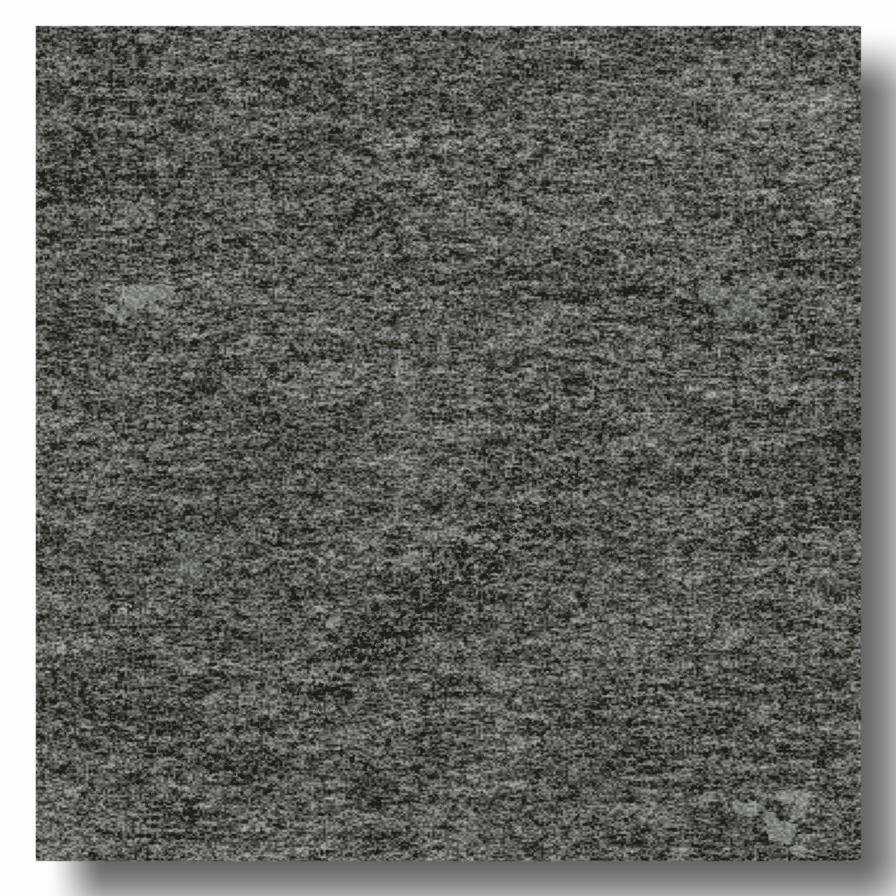
Give the GLSL for this texture, as a WebGL 2 fragment shader.

```glsl
#version 300 es
precision highp float;
// A dark brushed stone slab with pits and pale scuffs, casting a soft shadow on white.
uniform vec2 u_resolution;
out vec4 fragColor;

#define SLAB_MIN vec2(0.040, 0.039)
#define SLAB_MAX vec2(0.961, 0.971)
#define BASE_TONE 0.358
#define STREAK_GAIN 0.27
#define GRAIN_GAIN 0.40
#define BAND_GAIN 0.15
#define PIT_CELLS vec2(105.0, 125.0)
#define PIT_DEPTH 0.17
#define VEIN_START vec2(0.19, 0.09)
#define VEIN_END vec2(0.64, 0.47)
#define SCUFF_COLOR vec3(0.55, 0.57, 0.54)
#define SHADOW_STRENGTH 0.60

float hash(vec2 p) {
    vec3 q = fract(p.xyx * vec3(0.1031, 0.1030, 0.0973));
    q += dot(q, q.yzx + 33.33);
    return fract((q.x + q.y) * q.z);
}

float valueNoise(vec2 p) {
    vec2 cell = floor(p), f = fract(p);
    f = f * f * (3.0 - 2.0 * f);
    vec2 e = vec2(1.0, 0.0);
    return mix(mix(hash(cell), hash(cell + e), f.x),
               mix(hash(cell + e.yx), hash(cell + e.xx), f.x), f.y);
}

float layeredNoise(vec2 p) {
    float sum = 0.0, gain = 0.5;
    for (int i = 0; i < 4; i++) {
        sum += gain * valueNoise(p);
        p = p * 2.03 + 17.3;
        gain *= 0.5;
    }
    return sum / 0.9375;
}

// Cellular noise: distance to the nearest point, and that point's random value.
vec2 cellular(vec2 p) {
    vec2 cell = floor(p), nearest = vec2(9.0, 0.0);
    for (int y = -1; y <= 1; y++)
    for (int x = -1; x <= 1; x++) {
        vec2 id = cell + vec2(x, y);
        float d = length(p - id - vec2(hash(id + 3.7), hash(id + 91.2)));
        if (d < nearest.x) nearest = vec2(d, hash(id + 47.5));
    }
    return nearest;
}

float segmentDistance(vec2 p, vec2 a, vec2 b) {
    vec2 ab = b - a;
    return length(p - a - ab * clamp(dot(p - a, ab) / dot(ab, ab), 0.0, 1.0));
}

// Small dark pits, crowded along a diagonal vein.
float pitMask(vec2 uv) {
    float ragged = layeredNoise(uv * 22.0);
    float d = segmentDistance(uv, VEIN_START, VEIN_END) + (ragged - 0.5) * 0.07;
    float vein = exp(-d * d / 0.0007);
    vec2 fromCore = uv - vec2(0.48, 0.33);
    float core = exp(-dot(fromCore, fromCore) / 0.006);
    float clouds = smoothstep(0.40, 0.75, layeredNoise(uv * vec2(7.0, 11.0) + 5.0));
    float density = 0.14 + 0.32 * clouds + vein * (0.30 + 0.35 * core);
    vec2 warp = vec2(valueNoise(uv * 260.0), valueNoise(uv * 260.0 + 50.0)) - 0.5;
    vec2 site = cellular(uv * PIT_CELLS + warp * 0.9);
    float pit = (1.0 - smoothstep(0.25, 0.62, site.x)) * step(site.y, density);
    return pit * (0.8 + 0.4 * vein);
}

// Ragged pale scuffs, flattened along the brushing direction.
float scuffMask(vec2 uv) {
    float mask = 0.0;
    float ragged = layeredNoise(uv * vec2(38.0, 62.0) + 9.0);
    for (int i = 0; i < 5; i++) {
        float n = float(i), wave = cos(n * 0.7854);
        vec2 center = fract(vec2(0.155 + 0.68 * n, 0.664 - 0.0487 * n * (n - 1.0)));
        float r = length((uv - center) / vec2(0.055, 0.035));
        float shape = 1.0 - r + (ragged - 0.5) * 2.6;
        float patchMask = smoothstep(0.35, 0.55, shape) * (1.0 - smoothstep(0.9, 1.5, r));
        mask = max(mask, wave * wave * patchMask);
    }
    return mask;
}

vec3 stone(vec2 uv) {
    float streak = valueNoise(uv * vec2(95.0, 340.0));
    float grain = valueNoise(uv * vec2(370.0, 440.0) + 31.0);
    float band = valueNoise(uv * vec2(14.0, 120.0) + 7.0);
    float cloud = layeredNoise(uv * vec2(4.0, 6.0) + 2.0);
    float tone = BASE_TONE + STREAK_GAIN * (streak - 0.5) + GRAIN_GAIN * (grain - 0.5)
               + BAND_GAIN * (band - 0.5) + 0.10 * (cloud - 0.5);
    tone = max(tone - PIT_DEPTH * pitMask(uv), 0.10 + 0.06 * grain);
    // Dark minerals lean slightly olive.
    float olive = 1.0 - smoothstep(0.15, 0.45, tone);
    vec3 color = tone + vec3(0.0, 0.004, -0.006 - 0.016 * olive);
    vec3 scuff = SCUFF_COLOR + 0.22 * (grain - 0.5);
    return mix(color, scuff, 0.8 * scuffMask(uv));
}

void main() {
    vec2 uv = gl_FragCoord.xy / u_resolution;
    vec2 pixel = 1.0 / u_resolution;
    // Soft shadow, offset to the lower right.
    float shadow = smoothstep(0.05, 0.12, uv.x) * (1.0 - smoothstep(0.955, 1.05, uv.x))
                 * smoothstep(-0.05, 0.045, uv.y) * (1.0 - smoothstep(0.89, 0.97, uv.y));
    vec3 color = vec3(0.995 - SHADOW_STRENGTH * shadow);
    // Slab with smoothed edges.
    vec2 inside = smoothstep(SLAB_MIN - pixel, SLAB_MIN + pixel, uv)
                * (1.0 - smoothstep(SLAB_MAX - pixel, SLAB_MAX + pixel, uv));
    fragColor = vec4(mix(color, stone(uv), inside.x * inside.y), 1.0);
}
```
